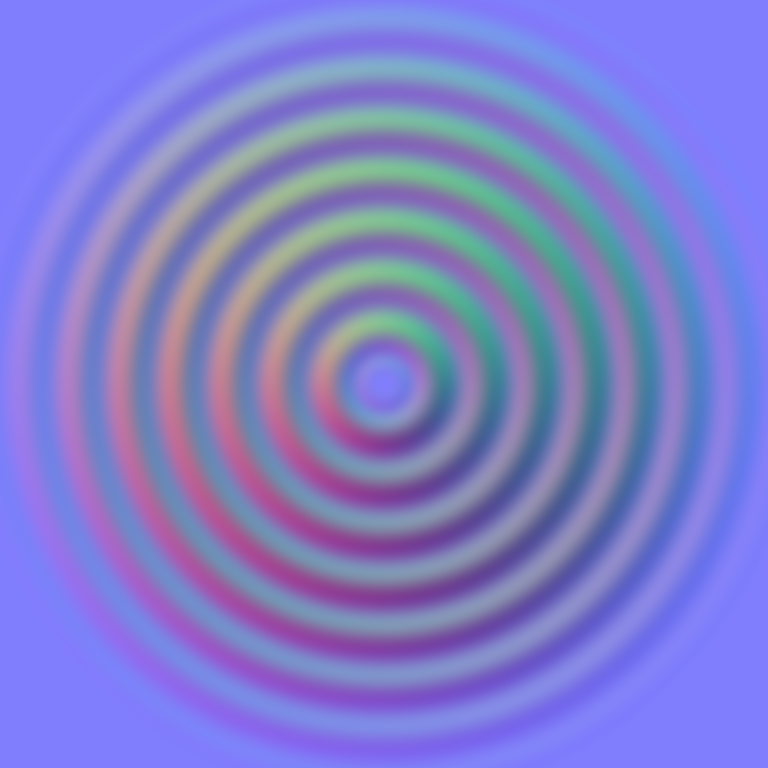
Write a three.js fragment shader that draws this texture map.

```glsl
// Tangent-space normal map of a round ripple fading into a flat plane.
#define CENTER vec2(0.5, 0.5)
#define PERIOD 0.0664       // distance between crests
#define FIRST_CREST 0.0807  // radius of the innermost full ring
#define SLOPE_MEAN 0.08     // outward bias of the tilt
#define SLOPE_SWING 0.18    // tilt change across one wave
#define DIP_MEAN 0.345      // loss of blue inside the ripple
#define DIP_SWING 0.075     // change of that loss across one wave
#define DIP_LEAD 0.10       // the dip precedes the crest, in periods
#define FADE_START 0.28
#define FADE_END 0.545

varying vec2 vUv;

const float TAU = 6.2831853;
const vec3 FLAT_NORMAL = vec3(0.5, 0.495, 0.99);

// Cosine wave along the radius, at its peak on each crest.
float wave(float radius, float lead) {
  return cos(TAU * ((radius - FIRST_CREST) / PERIOD + lead));
}

void main() {
  vec2 offset = vUv - CENTER;
  float radius = length(offset);
  vec2 outward = offset / max(radius, 1e-4);

  // Envelopes: calm at the core, dying out toward the rim.
  float rimFade = 1.0 - smoothstep(FADE_START, FADE_END, radius);
  float slopeFade = sqrt(rimFade) * smoothstep(0.012, 0.05, radius);
  float dipFade = rimFade * smoothstep(0.0, 0.075, radius);

  // Red and green hold the tilt, blue the upward part.
  float slope = (SLOPE_MEAN + SLOPE_SWING * wave(radius, 0.0)) * slopeFade;
  float dip = (DIP_MEAN + DIP_SWING * wave(radius, DIP_LEAD)) * dipFade;
  vec2 tilt = vec2(-outward.x, outward.y) * slope;

  gl_FragColor = vec4(FLAT_NORMAL + vec3(tilt, -dip), 1.0);
}
```
